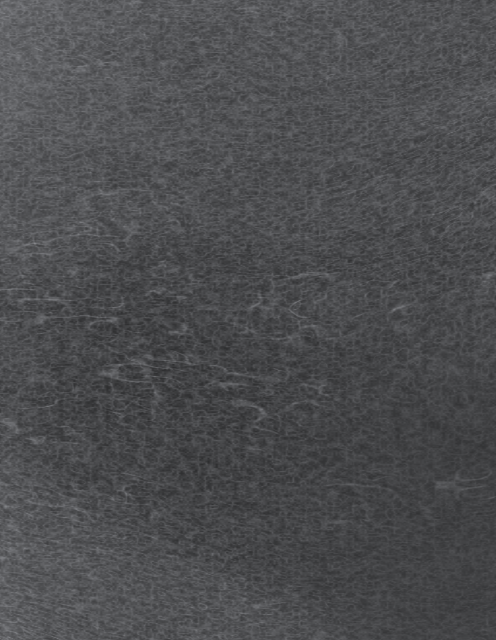
Write a WebGL 1 fragment shader that draws this texture.

```glsl
precision highp float;
// Worn dark grey leather: a soft uneven sheen under fine pebbled grain,
// with short pale creases that follow a gently bent, mostly level flow.
// Creases are contour lines of stretched noise, broken up by masks.
uniform vec2 u_resolution;

float hash(vec2 cell) {
  vec3 h = fract(vec3(cell.xyx) * 0.1031);
  h += dot(h, h.yzx + 33.33);
  return fract((h.x + h.y) * h.z);
}

float noise(vec2 p) {
  vec2 cell = floor(p), f = fract(p);
  f = f * f * (3.0 - 2.0 * f);
  return mix(mix(hash(cell), hash(cell + vec2(1.0, 0.0)), f.x),
             mix(hash(cell + vec2(0.0, 1.0)), hash(cell + 1.0), f.x), f.y);
}

float fbm(vec2 p) {
  float sum = 0.0, weight = 0.5;
  for (int i = 0; i < 4; i++) {
    sum += weight * noise(p);
    p = mat2(1.7, 0.5, -0.5, 1.9) * p + 17.3;
    weight *= 0.5;
  }
  return sum / 0.9375;
}

// Straightens the hide: creases are level in the returned space.
vec2 flow(vec2 p) {
  float right = max(p.x - 0.38, 0.0);
  float rise = 0.6 * right * right * smoothstep(0.3, 0.7, p.y)
             * (1.0 - 0.6 * smoothstep(0.7, 1.0, p.y));
  float fall = 0.22 * p.x * (1.0 - 0.7 * p.x) * (1.0 - smoothstep(0.1, 0.55, p.y));
  float wander = 0.022 * noise(p * vec2(6.0, 9.0)) + 0.006 * noise(p * vec2(38.0, 55.0));
  return vec2(p.x, p.y - rise + fall + wander);
}

// Thin contour of stretched noise, cut into dashes by a second noise.
float crease(vec2 q, vec2 scale, float width) {
  float line = 1.0 - smoothstep(0.0, width, abs(noise(q * scale) - 0.5));
  float dash = smoothstep(0.42, 0.66, noise(q * scale * vec2(1.5, 0.9) + 41.7));
  return line * dash;
}

// Broad light and shade over the hide.
float sheen(vec2 p, vec2 q) {
  float tone = mix(0.277, 0.322, smoothstep(0.4, 0.95, p.y));
  tone += 0.045 * (1.0 - smoothstep(0.0, 0.5, p.x)) * smoothstep(0.45, 1.0, p.y);
  tone += 0.035 * exp(-p.x / 0.07);
  tone -= 0.022 * smoothstep(0.35, 0.77, p.x) * (1.0 - smoothstep(0.1, 0.5, p.y));
  vec2 hollow = (p - vec2(0.25, 0.36)) / vec2(0.24, 0.17);
  tone -= 0.024 * exp(-dot(hollow, hollow));
  float edge = 0.27 - 0.5 * p.x - p.y + 0.1 * (fbm(p * vec2(7.0, 9.0)) - 0.5);
  tone += 0.052 * smoothstep(-0.06, 0.06, edge);
  return tone + 0.05 * (fbm(q * vec2(4.0, 15.0) + 5.0) - 0.5);
}

void main() {
  vec2 p = gl_FragCoord.xy / u_resolution.y;
  vec2 q = flow(p);
  float tone = sheen(p, q);

  // Smooth, rubbed area towards the lower right
  float rubbed = smoothstep(0.3, 0.75, p.x) * (1.0 - smoothstep(0.25, 0.6, p.y));
  float relief = 1.0 - 0.5 * rubbed;

  // Fine wrinkles and pebbled grain
  float wrinkle = 1.0 - abs(2.0 * noise(q * vec2(95.0, 215.0) + 9.0) - 1.0);
  tone += 0.075 * relief * (wrinkle * wrinkle - 0.45);
  tone += 0.085 * relief * (noise(p * vec2(310.0, 430.0)) - 0.5);
  tone += 0.03 * (noise(q * vec2(130.0, 270.0) + 63.0) - 0.5);

  // Short creases everywhere, longer ones gathered across the middle
  float gather = smoothstep(0.4, 0.62, fbm(q * vec2(5.0, 13.0) + 22.0));
  float middle = smoothstep(0.1, 0.35, p.y) * (1.0 - smoothstep(0.55, 0.8, p.y));
  float fine = crease(q, vec2(48.0, 125.0), 0.16);
  float bold = crease(q + 3.1, vec2(19.0, 80.0), 0.1);
  tone += 0.065 * relief * fine * (0.35 + 0.65 * gather);
  tone += 0.105 * bold * gather * (0.25 + 0.75 * middle);

  vec3 slate = vec3(0.985, 0.995, 1.025);
  gl_FragColor = vec4(clamp(tone * slate, 0.0, 1.0), 1.0);
}
```
